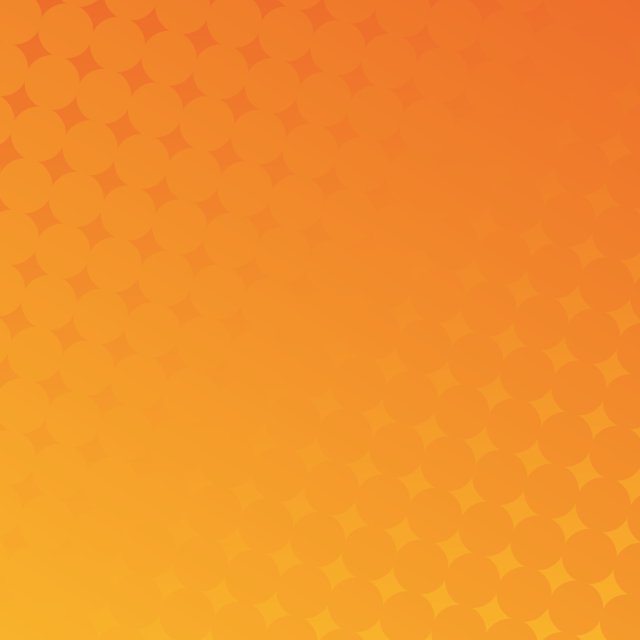
Write a Shadertoy shader that draws this background.

```glsl
// Warm halftone backdrop: a tilted square lattice of slightly overlapping discs
// over a vertical ramp. Discs carry a slanted ramp of the same two colours, so
// they melt into the ground along the rising diagonal and stand out elsewhere.

const vec3 AMBER = vec3(0.975, 0.700, 0.170);
const vec3 EMBER = vec3(0.930, 0.430, 0.170);

const float CELLS = 11.985;               // lattice cells per canvas height
const float TILT = radians(14.85);        // lattice rotation, clockwise
const vec2 ANCHOR = vec2(0.1029, 0.9518); // centre of one disc
const float RADIUS = 0.515;               // in cells, so neighbours just merge
const float SLANT = 0.37;                 // horizontal share of the disc ramp

vec3 warmRamp(float t) {
    return mix(AMBER, EMBER, clamp(t, 0.0, 1.0));
}

// Lattice coordinates of a point, with a disc centred on every integer.
vec2 toLattice(vec2 p, vec2 anchor, float tilt, float cells) {
    vec2 axis = vec2(cos(tilt), -sin(tilt));
    vec2 q = p - anchor;
    return cells * vec2(dot(q, axis), dot(q, vec2(-axis.y, axis.x)));
}

// Coverage of the repeated disc, softened over one pixel.
float discMask(vec2 cell, float radius, float pixel) {
    vec2 local = fract(cell + 0.5) - 0.5;
    return 1.0 - smoothstep(-pixel, pixel, length(local) - radius);
}

void mainImage(out vec4 fragColor, in vec2 fragCoord) {
    vec2 uv = fragCoord / iResolution.xy;
    vec2 p = fragCoord / iResolution.y;

    // Two ramps that agree where uv.x equals uv.y
    vec3 ground = warmRamp(uv.y);
    vec3 discs = warmRamp(mix(uv.y, uv.x, SLANT));

    // Disc layer
    vec2 cell = toLattice(p, ANCHOR, TILT, CELLS);
    float mask = discMask(cell, RADIUS, 0.75 * CELLS / iResolution.y);

    fragColor = vec4(mix(ground, discs, mask), 1.0);
}
```
